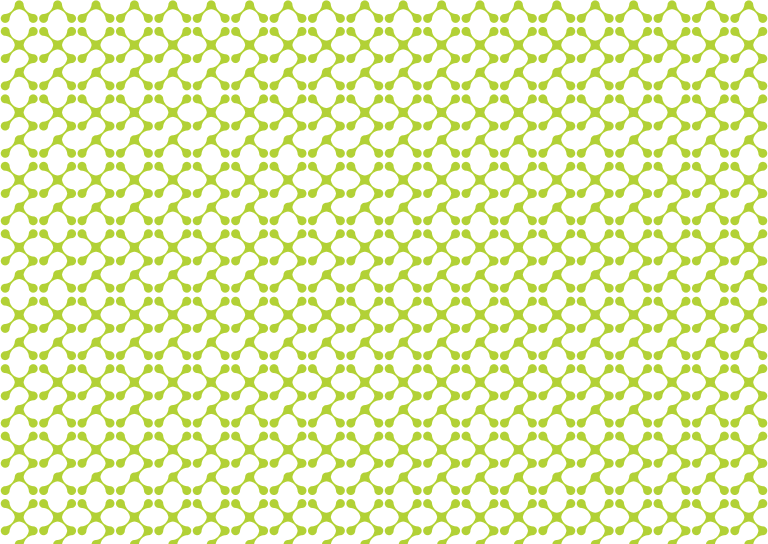
A WebGL 1 fragment shader for this pattern:

```glsl
precision highp float;
// Lime lattice of soft-necked molecules: crosses linked to three-armed forks on white.

uniform vec2 u_resolution;

const float COLUMNS = 20.0;              // repeats across; one column is one unit
const float ROW_HEIGHT = 1.7565;         // height of one repeat, about eight down
const float FIRST_CROSS = 1.172;         // depth of the first cross below the top edge
const float CELL_TOP = 0.525;            // room above a cross inside its repeat
const vec2 ARM = vec2(0.365, 0.355);     // hub to bulb offset
const float BULB_RADIUS = 0.115;
const float NECK_HALF_WIDTH = 0.022;
const vec3 LIME = vec3(0.70, 0.82, 0.21);
const vec3 PAPER = vec3(1.0);

// Signed distance to two equal discs at a and b, joined by a neck with circular fillets.
float dumbbell(vec2 p, vec2 a, vec2 b) {
  vec2 axis = normalize(b - a);
  float reach = 0.5 * length(b - a);
  vec2 q = p - 0.5 * (a + b);
  q = abs(vec2(dot(q, axis), dot(q, vec2(-axis.y, axis.x))));

  // Fillet circle tangent to both discs, leaving the chosen neck width
  float fillet = (reach * reach + NECK_HALF_WIDTH * NECK_HALF_WIDTH
                - BULB_RADIUS * BULB_RADIUS) / (2.0 * (BULB_RADIUS - NECK_HALF_WIDTH));
  float filletOffset = NECK_HALF_WIDTH + fillet;
  if (q.x / reach + q.y / filletOffset < 1.0) {
    return fillet - length(q - vec2(0.0, filletOffset));
  }
  return length(q - vec2(reach, 0.0)) - BULB_RADIUS;
}

// Four arms, folded into one quadrant
float cross4(vec2 p) {
  return dumbbell(abs(p), vec2(0.0), ARM);
}

// Two mirrored lower arms and an optional upper right arm; y points down
float fork(vec2 p, bool hasUpperArm) {
  float d = dumbbell(vec2(abs(p.x), p.y), vec2(0.0), ARM);
  if (hasUpperArm) {
    d = min(d, dumbbell(p, vec2(0.0), vec2(ARM.x, -ARM.y)));
  }
  return d;
}

void main() {
  float pixel = COLUMNS / u_resolution.x;
  vec2 pos = vec2(gl_FragCoord.x, u_resolution.y - gl_FragCoord.y) * pixel;

  // Local coordinates around the cross of this repeat
  float depth = pos.y - FIRST_CROSS + CELL_TOP;
  float row = floor(depth / ROW_HEIGHT);
  vec2 cell = vec2(fract(pos.x) - 0.5, depth - row * ROW_HEIGHT - CELL_TOP);

  // The fork's upper right bulb is shared with the cross; the top edge row has none
  vec2 forkCell = cell - vec2(0.0, 2.0 * ARM.y);
  float d = min(cross4(cell), fork(forkCell, row >= 0.0));

  float ink = clamp(0.5 - d / pixel, 0.0, 1.0);
  gl_FragColor = vec4(mix(PAPER, LIME, ink), 1.0);
}
```
